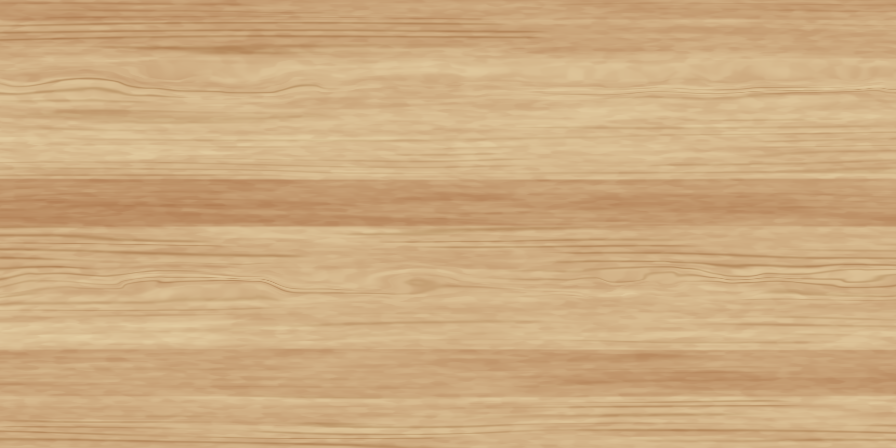
A Shadertoy shader for this texture:

```glsl
// Pale oak planks with horizontal grain, wavy figure and fine pores.

const vec3 DARK_WOOD  = vec3(0.752, 0.583, 0.417);
const vec3 LIGHT_WOOD = vec3(0.852, 0.742, 0.572);
const vec3 LINE_SHADE = vec3(0.095, 0.125, 0.135);
const float SEAM_SOFTNESS = 0.0025;
const float LINE_DENSITY  = 54.0;
const float FIGURE_WARP   = 0.055;
const float CALM_WARP     = 0.010;
const float BROAD_CONTRAST = 0.30;
const float BAND_CONTRAST  = 0.40;
const float FIBRE_CONTRAST = 0.42;
const float PORE_CONTRAST  = 0.34;

// Each board: lower edge, tone, tone drift along x, strength of growth lines
const int BOARD_COUNT = 9;
const vec4 BOARDS[BOARD_COUNT] = vec4[BOARD_COUNT](
    vec4(0.000, 0.69,  0.00, 0.85),
    vec4(0.115, 0.24, -0.10, 0.25),
    vec4(0.220, 0.87,  0.00, 0.55),
    vec4(0.400, 0.65,  0.02, 0.85),
    vec4(0.495, 0.14,  0.13, 0.20),
    vec4(0.600, 0.84, -0.03, 0.50),
    vec4(0.780, 0.83,  0.00, 0.65),
    vec4(0.870, 0.63, -0.03, 0.80),
    vec4(0.955, 0.30,  0.08, 0.40)
);

float hash(vec2 cell) {
    vec3 q = fract(cell.xyx * 0.1031);
    q += dot(q, q.yzx + 33.33);
    return fract((q.x + q.y) * q.z);
}

// Smooth cellular noise: random cell values blended by distance
float cellular(vec2 p) {
    vec2 base = floor(p);
    float sum = 0.0, total = 0.0;
    for (int j = -1; j <= 1; j++) {
        for (int i = -1; i <= 1; i++) {
            vec2 cell = base + vec2(i, j);
            vec2 site = cell + vec2(hash(cell + 17.0), hash(cell + 59.0));
            vec2 d = p - site;
            float weight = exp(-6.0 * dot(d, d));
            sum += weight * hash(cell + 101.0);
            total += weight;
        }
    }
    return sum / total;
}

// Blend of board properties across the seams
vec3 boardAt(float y) {
    vec3 board = BOARDS[0].yzw;
    for (int i = 1; i < BOARD_COUNT; i++) {
        float above = smoothstep(-SEAM_SOFTNESS, SEAM_SOFTNESS, y - BOARDS[i].x);
        board = mix(board, BOARDS[i].yzw, above);
    }
    return board;
}

float bump(float y, float center, float width) {
    float d = (y - center) / width;
    return exp(-d * d);
}

void mainImage(out vec4 fragColor, in vec2 fragCoord) {
    vec2 p = fragCoord / iResolution.y;

    // Grain height bent by slow waves and by the two figured strips
    float figure = bump(p.y, 0.815, 0.032) + bump(p.y, 0.370, 0.034);
    float wave = 0.4 * sin(1.7 * p.x + 9.0 * p.y) + 0.2 * sin(4.3 * p.x - 17.0 * p.y);
    float swirl = cellular(vec2(4.5, 15.0) * p + 40.0) - 0.5;
    float ripple = cellular(vec2(14.0, 34.0) * p + 80.0) - 0.5;
    float grainY = p.y + CALM_WARP * wave + figure * FIGURE_WARP * (swirl + 0.22 * ripple);

    vec3 board = boardAt(p.y + 0.0012 * sin(3.0 * p.x + 40.0 * p.y));

    // Streaks from broad bands down to pores
    float broad = cellular(vec2(0.9 * p.x, 12.0 * grainY) + 7.0) - 0.5;
    float band  = cellular(vec2(1.6 * p.x, 42.0 * grainY) + 23.0) - 0.5;
    float fibre = cellular(vec2(6.0 * p.x, 105.0 * grainY) + 61.0) - 0.5;
    float pore  = cellular(vec2(34.0 * p.x, 160.0 * grainY) + 131.0) - 0.5;
    float tone = board.x + board.y * (p.x - 1.0)
               + BROAD_CONTRAST * broad + BAND_CONTRAST * band
               + FIBRE_CONTRAST * fibre + PORE_CONTRAST * pore;

    // Thin, broken growth lines with uneven spacing
    float phase = LINE_DENSITY * grainY + 2.2 * broad + 0.9 * band;
    float line = pow(0.5 + 0.5 * sin(6.2832 * phase), 4.0);
    float breaks = smoothstep(0.35, 0.75, cellular(vec2(2.4 * p.x, 30.0 * grainY) + 211.0));
    float strength = line * breaks * (board.z + 0.35 * figure);

    vec3 color = mix(DARK_WOOD, LIGHT_WOOD, tone) - LINE_SHADE * strength;
    fragColor = vec4(clamp(color, 0.0, 1.0), 1.0);
}
```
